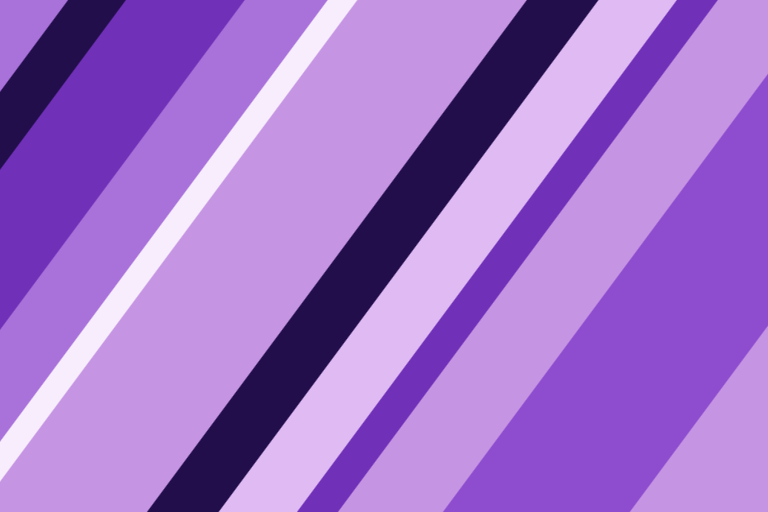
A Shadertoy shader for this background:

```glsl
const vec3 LILAC  = vec3(0.773, 0.580, 0.890);
const vec3 MAUVE  = vec3(0.663, 0.443, 0.855);
const vec3 VIOLET = vec3(0.557, 0.302, 0.812);
const vec3 PURPLE = vec3(0.439, 0.188, 0.722);
const vec3 INDIGO = vec3(0.137, 0.055, 0.298);
const vec3 PINK   = vec3(0.878, 0.733, 0.953);
const vec3 CREAM  = vec3(0.969, 0.929, 0.992);

// Lays a colour over everything to the right of a slanted edge
void paintFrom(inout vec3 color, float slant, float edge, vec3 paint) {
    float coverage = clamp((slant - edge) / fwidth(slant) + 0.5, 0.0, 1.0);
    color = mix(color, paint, coverage);
}

void mainImage(out vec4 fragColor, in vec2 fragCoord) {
    vec2 p = fragCoord / iResolution.y;

    // Position across the bands, measured along the top border
    float slant = p.x + 0.742 * (1.0 - p.y);

    // Upper left bands
    vec3 color = MAUVE;
    paintFrom(color, slant, 0.133, INDIGO);
    paintFrom(color, slant, 0.246, PURPLE);
    paintFrom(color, slant, 0.478, MAUVE);
    paintFrom(color, slant, 0.640, CREAM);

    // Central bands
    paintFrom(color, slant, 0.698, LILAC);
    paintFrom(color, slant, 1.029, INDIGO);
    paintFrom(color, slant, 1.169, PINK);

    // Lower right bands
    paintFrom(color, slant, 1.322, PURPLE);
    paintFrom(color, slant, 1.402, LILAC);
    paintFrom(color, slant, 1.607, VIOLET);
    paintFrom(color, slant, 1.972, LILAC);

    fragColor = vec4(color, 1.0);
}
```
